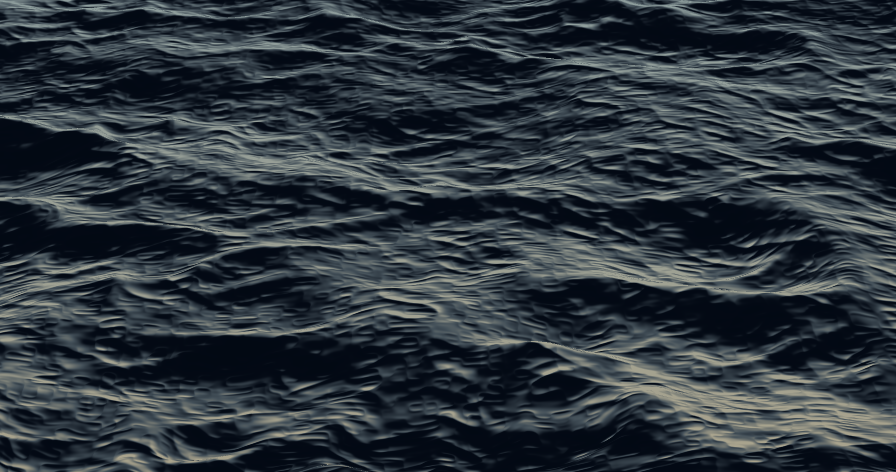
Write a WebGL 1 fragment shader that draws this texture.

```glsl
precision highp float;
// Dark, choppy sea at dusk: steep wave faces in shadow, wave backs catching a pale sky.
uniform vec2 u_resolution;

float hash(vec2 p) {
  return fract(sin(dot(p, vec2(127.1, 311.7))) * 43758.5453);
}

float noise(vec2 p) {
  vec2 i = floor(p), f = fract(p);
  f = f * f * f * (f * (f * 6.0 - 15.0) + 10.0);
  return mix(mix(hash(i), hash(i + vec2(1.0, 0.0)), f.x),
             mix(hash(i + vec2(0.0, 1.0)), hash(i + 1.0), f.x), f.y);
}

// One layer of sharp-crested waves, wider than deep, sheared to its own heading.
float crests(vec2 p, float layer) {
  float freq = 3.5 * pow(1.9, layer);
  vec2 q = p * freq * vec2(0.42 - 0.015 * layer, 1.0);
  q.y += 0.65 * sin(layer * 2.4 + 0.6) * q.x;
  q += layer * vec2(17.3, 9.1);
  float d = 2.0 * noise(q) - 1.0;
  return (1.0 - sqrt(d * d + 0.008)) * 0.36 * pow(0.96, layer) / freq;
}

// Large waves that hide what lies behind them.
float swell(vec2 p) {
  return crests(p, 0.0) + crests(p, 1.0) + crests(p, 2.0);
}

// Swell with the fine wrinkles on top.
float surface(vec2 p) {
  float h = swell(p);
  for (int i = 3; i < 6; i++) h += crests(p, float(i));
  return h;
}

// First water point seen along the view line, searched from near to far.
vec2 visiblePoint(vec2 ground) {
  const float STEP = 0.0065;
  float z = ground.y - 0.2;
  float before = -0.2;
  for (int i = 0; i < 32; i++) {
    float gap = z + swell(vec2(ground.x, z)) - ground.y;
    if (gap >= 0.0) {
      z -= STEP * gap / max(gap - before, 0.0001);
      break;
    }
    before = gap;
    z += STEP;
  }
  return vec2(ground.x, z);
}

vec3 sea(vec2 uv) {
  // Perspective: waves shrink towards the top
  float far = 2.6 / (2.6 - uv.y);
  vec2 ground = vec2((uv.x - 0.95) * far, 2.6 * far);
  vec2 p = visiblePoint(ground);
  p.x += 0.03 * (noise(p * vec2(6.0, 14.0)) - 0.5);

  // Faces rising away from the viewer are dark, backs reflect the sky
  float eps = 0.003 * far * far;
  float slope = (surface(p + vec2(0.4, 1.0) * eps) - surface(p)) / eps;
  float tone = 0.2 + 0.7 * (0.24 - slope);

  // Broad patches of stronger and weaker sky light
  tone += 0.3 * (noise(p * vec2(1.6, 3.0) + 5.0) - 0.5);
  tone += 0.08 * smoothstep(0.7, 0.1, uv.y) * smoothstep(0.2, 1.5, uv.x);

  // Shadowed wave in the foreground
  float crest = 0.07 + 0.025 * sin(uv.x * 4.5 - 3.2)
              + 0.03 * (noise(vec2(uv.x * 9.0, 2.0)) - 0.5);
  tone -= 0.5 * smoothstep(crest + 0.008, crest - 0.012, uv.y)
        * smoothstep(0.3, 0.7, uv.x);

  tone = 0.5 * (tone + sqrt(tone * tone + 0.006));
  vec3 deep = vec3(0.008, 0.033, 0.075);
  vec3 slate = vec3(0.265, 0.315, 0.35);
  vec3 glint = mix(vec3(0.63, 0.61, 0.53), vec3(0.53, 0.59, 0.59), uv.y);
  vec3 color = mix(deep, slate, clamp(tone * 2.0, 0.0, 1.0));
  return mix(color, glint, clamp(tone * 2.0 - 1.0, 0.0, 1.1));
}

void main() {
  // Two samples per pixel smooth the thin crests
  vec2 offset = vec2(0.2, 0.25);
  vec3 color = sea((gl_FragCoord.xy + offset) / u_resolution.y)
             + sea((gl_FragCoord.xy - offset) / u_resolution.y);
  gl_FragColor = vec4(color * 0.5, 1.0);
}
```
